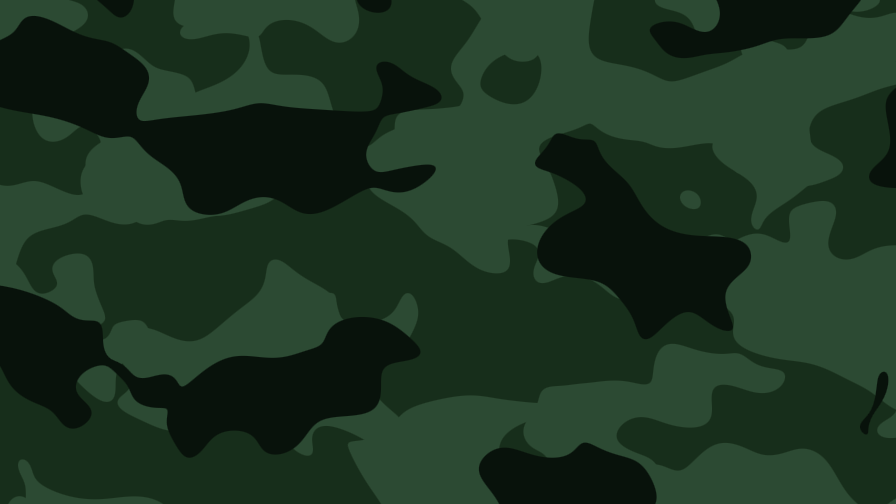
Give the GLSL for this pattern, as a Shadertoy shader.

```glsl
// Woodland camouflage: flat, lobed, sideways-stretched patches in three dark greens.

const float TAU = 6.28319;
const int WAVE_COUNT = 14;

const vec3 LIGHT_GREEN = vec3(0.174, 0.290, 0.200);
const vec3 MID_GREEN   = vec3(0.092, 0.180, 0.104);
const vec3 BLACK_GREEN = vec3(0.030, 0.070, 0.042);

float hash(float n) {
    return fract(sin(n * 127.1 + 3.7) * 4375.85);
}

// Layered sines in evenly spread directions; mean 0, variance 1.
float waves(vec2 p, float seed) {
    float sum = 0.0;
    for (int i = 0; i < WAVE_COUNT; i++) {
        float n = float(i) + seed * 31.0;
        float angle = 0.5 * TAU * (float(i) + hash(n)) / float(WAVE_COUNT);
        float frequency = TAU * mix(0.75, 1.25, hash(n + 0.37));
        float phase = TAU * hash(n + 0.71);
        sum += sin(dot(p, vec2(cos(angle), sin(angle))) * frequency + phase);
    }
    return sum * sqrt(2.0 / float(WAVE_COUNT));
}

// Patch field: stretched sideways, sheared by slope, edges bent into lobes.
float patchField(vec2 p, float size, float slope, float lobe, float seed) {
    vec2 q = vec2(p.x * 0.58, p.y - slope * p.x) / size;
    vec2 r = p * vec2(0.85, 1.0) / (size * 0.5);
    vec2 bend = vec2(waves(r, seed + 1.0), waves(r, seed + 2.0));
    return waves(q + lobe * bend, seed);
}

// Coverage of the region above the level, with a one-sample soft edge.
float cover(float field, float level) {
    float edge = max(fwidth(field), 0.0001);
    return clamp((field - level) / edge + 0.5, 0.0, 1.0);
}

void mainImage(out vec4 fragColor, in vec2 fragCoord) {
    vec2 p = fragCoord / iResolution.y;

    // Levels are normal quantiles, so each sets its layer's share of area.
    float midPatches   = cover(patchField(p, 0.36, -0.08, 0.075, 1.0), -0.22);
    float lightPatches = cover(patchField(p, 0.30, -0.12, 0.075, 5.0), 0.70);
    float blackPatches = cover(patchField(p, 0.37, 0.10, 0.075, 9.0), 0.73);

    // Stack the layers from the ground up.
    vec3 color = mix(LIGHT_GREEN, MID_GREEN, midPatches);
    color = mix(color, LIGHT_GREEN, lightPatches);
    color = mix(color, BLACK_GREEN, blackPatches);
    fragColor = vec4(color, 1.0);
}
```
